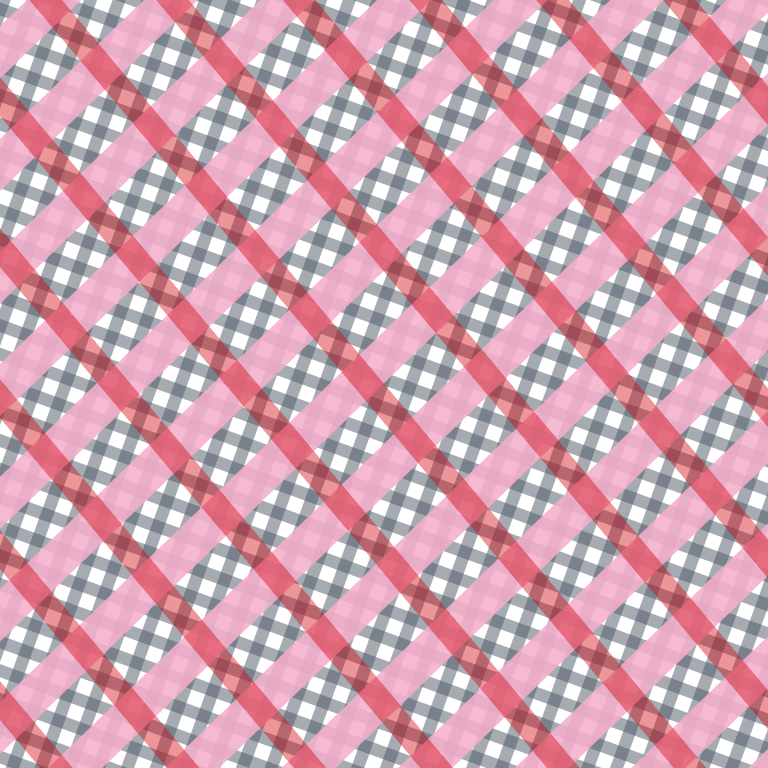
A Shadertoy shader for this pattern:

```glsl
// Slanted plaid: translucent pink and red bands laid over a tilted grey gingham.

// Each band set: normal angle in degrees, period, width, position of one band centre.
const vec4 GINGHAM_SHALLOW = vec4( 70.0, 0.0352, 0.0162, 0.0135);
const vec4 GINGHAM_STEEP   = vec4(-20.0, 0.0352, 0.0162, 0.0151);
const vec4 PINK_BANDS      = vec4(134.0, 0.1055, 0.0490, 0.0374);
const vec4 RED_BANDS       = vec4( 40.0, 0.1264, 0.0325, 0.0564);

// Dye colour and opacity of each band set.
const vec3 CLOTH    = vec3(1.0);
const vec4 GREY_DYE = vec4(0.30, 0.34, 0.40, 0.50);
const vec4 PINK_DYE = vec4(0.96, 0.685, 0.795, 0.87);
const vec4 RED_DYE  = vec4(0.82, 0.02, 0.06, 0.42);

// Smoothed coverage of a set of parallel bands.
float bandCoverage(vec2 p, vec4 bands, float pixel) {
    float angle = radians(bands.x);
    float across = dot(p, vec2(cos(angle), sin(angle))) - bands.w;
    float fromCentre = abs(fract(across / bands.y + 0.5) - 0.5) * bands.y;
    return clamp((0.5 * bands.z - fromCentre) / pixel + 0.5, 0.0, 1.0);
}

// Lays one translucent band set over the cloth below.
vec3 layBands(vec3 below, vec2 p, vec4 bands, vec4 dye, float pixel) {
    return mix(below, dye.rgb, dye.a * bandCoverage(p, bands, pixel));
}

void mainImage(out vec4 fragColor, in vec2 fragCoord) {
    float pixel = 1.0 / iResolution.y;
    vec2 p = fragCoord * pixel;

    // Gingham ground
    vec3 color = layBands(CLOTH, p, GINGHAM_SHALLOW, GREY_DYE, pixel);
    color = layBands(color, p, GINGHAM_STEEP, GREY_DYE, pixel);

    // Wide pink bands, then narrow red bands on top
    color = layBands(color, p, PINK_BANDS, PINK_DYE, pixel);
    color = layBands(color, p, RED_BANDS, RED_DYE, pixel);

    fragColor = vec4(color, 1.0);
}
```
